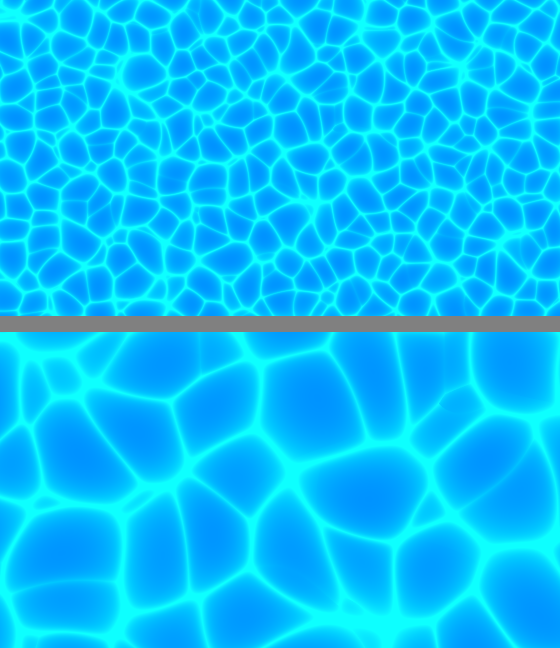
Top: the whole. Bottom: its middle third, enlarged.
Reproduce this texture procedurally as a Shadertoy shader.

```glsl
// Sunlit pool water: a net of thin cyan caustic lines over soft blue cells.
// A tilted plane cuts a warped 3D field of scattered sites. Walls between sites
// far apart in the plane shine sharply, those between stacked sites stay soft.

#define CELLS_HIGH 11.6     // site spacings per canvas height
#define GLOW_WIDTH 0.12     // reach of the wide glow, in site spacings
#define LINE_WIDTH 0.036    // reach of the sharp line
#define BOWL_GAIN 0.22      // brightening away from the nearest site
#define GLOW_GAIN 0.19
#define LINE_GAIN 0.36
#define DEEP_GREEN 0.565    // green level of the darkest water
#define JITTER 0.88         // scatter of the sites inside their lattice cells
#define WARP_SIZE 0.12
#define WARP_FREQ 2.9
#define SAMPLES 2           // antialiasing grid per pixel side

// Orthonormal slice axes, tilted to hide the lattice directions
const vec3 ACROSS = vec3(0.80, 0.36, -0.48);
const vec3 UPWARD = vec3(0.0, 0.8, 0.6);
const vec3 NORMAL = vec3(0.6, -0.48, 0.64);

// Three random values per lattice cell
vec3 hash3(vec3 cell) {
    vec3 q = fract(cell * vec3(0.1031, 0.1030, 0.0973));
    q += dot(q, q.yxz + 33.33);
    return fract((q.xxy + q.yxx) * q.zyx);
}

// x: wide glow, y: sharp line, z: squared distance to the nearest site
vec3 caustic(vec3 p) {
    vec3 base = floor(p);
    vec3 local = p - base;
    vec3 sites[27];
    vec3 home = vec3(9.0);
    float nearest = 99.0;
    for (int k = 0; k < 27; k++) {
        vec3 offset = vec3(k % 3, (k / 3) % 3, k / 9) - 1.0;
        vec3 scatter = JITTER * (hash3(base + offset) - 0.5);
        sites[k] = offset + 0.5 + scatter - local;
        float squared = dot(sites[k], sites[k]);
        if (squared < nearest) {
            nearest = squared;
            home = sites[k];
        }
    }
    // Each rival site raises a wall halfway; stacked rivals raise a faint one
    vec2 light = vec2(0.0);
    for (int k = 0; k < 27; k++) {
        vec3 apart = sites[k] - home;
        float separation = length(apart - NORMAL * dot(apart, NORMAL));
        float wall = (dot(sites[k], sites[k]) - nearest)
                   / (2.0 * max(separation, 0.6));
        float strength = smoothstep(0.1, 0.9, separation);
        light += strength * exp(-wall / vec2(GLOW_WIDTH, LINE_WIDTH));
    }
    return vec3(light, nearest);
}

vec3 water(vec2 uv) {
    vec3 p = uv.x * ACROSS + uv.y * UPWARD + vec3(7.3, 11.6, 23.4);
    p += WARP_SIZE * sin(WARP_FREQ * p.yzx + vec3(0.0, 2.0, 4.0));

    vec3 light = caustic(p);
    float green = DEEP_GREEN + BOWL_GAIN * light.z
                + GLOW_GAIN * (1.0 - exp(-light.x))
                + LINE_GAIN * (1.0 - exp(-light.y));
    green = min(green, 1.0);
    float red = 0.05 * smoothstep(0.75, 1.0, green);
    return vec3(red, green, 1.0);
}

void mainImage(out vec4 fragColor, in vec2 fragCoord) {
    vec3 color = vec3(0.0);
    for (int j = 0; j < SAMPLES; j++)
    for (int i = 0; i < SAMPLES; i++) {
        vec2 jitter = (vec2(i, j) + 0.5) / float(SAMPLES) - 0.5;
        vec2 uv = (fragCoord + jitter) / iResolution.y * CELLS_HIGH;
        color += water(uv);
    }
    fragColor = vec4(color / float(SAMPLES * SAMPLES), 1.0);
}
```
